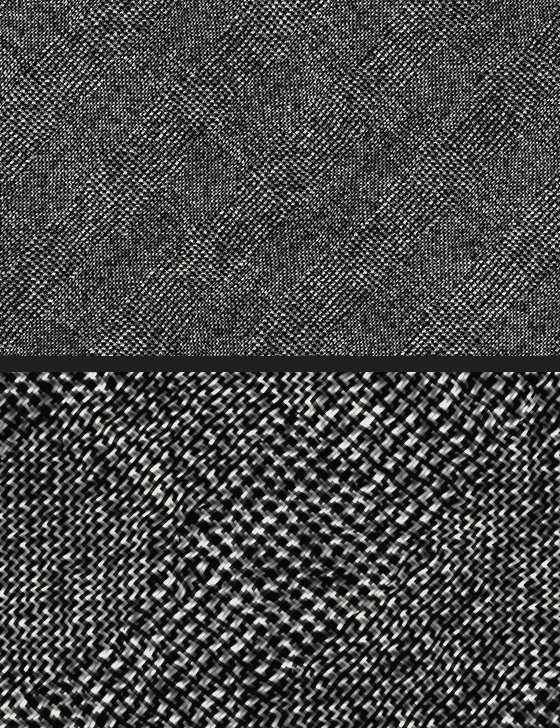
Top, the full canvas; bottom, a detail of the centre.
Write a Shadertoy shader that draws this texture.

```glsl
// Grey check cloth laid on the bias: dark and light threads in a 2/2 twill.
// Bands of paired threads cross bands of single threads, which gives blocks of
// stripes, dots, hatching and fine ribs; noise adds fuzz and uneven wear.

const float THREADS = 428.0;      // threads per canvas width
const float REPEAT = 88.0;        // threads per check repeat
const float BIAS = 0.829;         // cloth angle in radians
const vec2 CHECK_SHIFT = vec2(38.0, 2.0);
const float WARP_OVER = 0.9;      // warp visibility where it floats on top
const float WARP_UNDER = 0.34;    // warp visibility where it passes below
const int SAMPLES = 4;            // antialiasing grid per side
const vec3 TINT = vec3(1.0, 1.0, 0.985);
const float MID_GREY = 0.29;
const float CONTRAST = 1.35;

float hash(vec2 p) {
    return fract(sin(dot(p, vec2(12.9898, 78.233))) * 43758.5453);
}

float noise(vec2 p) {
    vec2 cell = floor(p);
    vec2 f = fract(p);
    f = f * f * (3.0 - 2.0 * f);
    float low = mix(hash(cell), hash(cell + vec2(1.0, 0.0)), f.x);
    float high = mix(hash(cell + vec2(0.0, 1.0)), hash(cell + 1.0), f.x);
    return mix(low, high, f.y);
}

float fbm(vec2 p) {
    float sum = 0.0;
    float weight = 0.5;
    for (int i = 0; i < 3; i++) {
        sum += weight * noise(p);
        p = p * 2.03 + 17.1;
        weight *= 0.5;
    }
    return sum / 0.875;
}

mat2 rotation(float angle) {
    float c = cos(angle);
    float s = sin(angle);
    return mat2(c, -s, s, c);
}

// Dyed tone of one thread: pairs in the bold band, singles in the fine band
float threadTone(float index, float shift, float wander, float seed) {
    float place = mod(index + shift, REPEAT);
    float bold = step(mod(place + wander, REPEAT), 0.5 * REPEAT - 0.5);
    float run = mix(1.0, 2.0, bold);
    float isLight = step(run, mod(place, 2.0 * run));
    float dye = 0.8 + 0.4 * hash(vec2(index, seed));
    return mix(0.1, mix(0.79, 0.81, bold), isLight) * dye;
}

// Rounded cross-section of a thread, dark in the gap at its sides
float threadRound(float x) {
    float d = 2.0 * fract(x) - 1.0;
    return 1.0 - 0.45 * d * d;
}

// Brightness of the woven surface, q in thread units
float weave(vec2 q) {
    vec2 id = floor(q);
    float warpOnTop = step(mod(id.x + id.y, 4.0), 1.5);
    float wander = 14.0 * (noise(q * 0.06 + 73.0) - 0.5);
    float warp = threadTone(id.y, CHECK_SHIFT.y, wander, 3.7) * threadRound(q.y);
    float weft = threadTone(id.x, CHECK_SHIFT.x, wander, 9.2) * threadRound(q.x);
    float tone = mix(weft, warp, mix(WARP_UNDER, WARP_OVER, warpOnTop));

    // Shaded twill ribs and fibre fuzz
    float rib = 0.76 + 0.24 * cos(1.5708 * (q.x + q.y - 1.0));
    float fuzz = 0.4 + 1.2 * noise(q * 0.6 + 41.0);
    return tone * rib * fuzz;
}

// Cloth coordinates with slack and small thread wobble
vec2 clothPoint(vec2 p) {
    vec2 slack = vec2(noise(p * 11.0), noise(p * 11.0 + 31.0)) - 0.5;
    vec2 wobble = vec2(noise(p * 90.0), noise(p * 90.0 + 57.0)) - 0.5;
    return rotation(BIAS) * p * THREADS + 4.0 * slack + 1.2 * wobble;
}

void mainImage(out vec4 fragColor, in vec2 fragCoord) {
    // Average a grid of samples inside the pixel
    float tone = 0.0;
    for (int y = 0; y < SAMPLES; y++) {
        for (int x = 0; x < SAMPLES; x++) {
            vec2 offset = (vec2(x, y) + 0.5) / float(SAMPLES) - 0.5;
            tone += weave(clothPoint((fragCoord + offset) / iResolution.x));
        }
    }
    tone /= float(SAMPLES * SAMPLES);

    // Uneven wear in soft patches, then contrast
    vec2 p = fragCoord / iResolution.x;
    tone *= 0.84 + 0.32 * fbm(p * 14.0 + 5.0);
    tone = MID_GREY + CONTRAST * (tone - MID_GREY);
    fragColor = vec4(clamp(tone, 0.035, 0.9) * TINT, 1.0);
}
```
